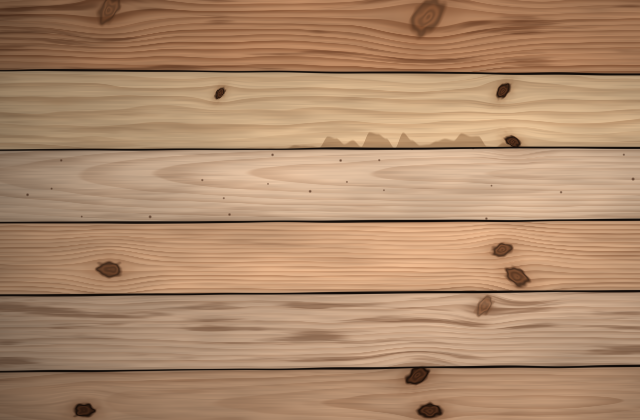
Write a WebGL 2 fragment shader that draws this texture.

```glsl
#version 300 es
precision highp float;
// Six weathered pine planks lying across the canvas, split by thin dark seams.
// Grain is a warped ring field bent around knots; noise adds fibres, stains
// and specks, and a broad soft light falls off towards the left.

uniform vec2 u_resolution;
out vec4 fragColor;

// Seam heights at the left and right ends, from the top down.
const vec2 SEAMS[5] = vec2[5](vec2(.833, .823), vec2(.643, .649),
    vec2(.470, .476), vec2(.296, .3075), vec2(.115, .129));

const vec3 WOOD[6] = vec3[6](vec3(.70, .51, .37), vec3(.81, .68, .53),
    vec3(.80, .68, .57), vec3(.80, .63, .49), vec3(.77, .64, .53), vec3(.71, .56, .44));

// Per plank: rings per unit, waviness, grain strength, knot darkness.
const vec4 GRAIN[6] = vec4[6](vec4(62, 3, .24, .45), vec4(42, 4, .13, .9),
    vec4(75, 2, .10, 0), vec4(95, 2.5, .17, .65), vec4(65, 3, .12, .4), vec4(60, 3, .12, .95));

// Knots: centre, long radius, tilt.
const vec4 KNOTS[12] = vec4[12](
    vec4(.258, .976, .044, 1.1), vec4(1.02, .96, .058, .9), vec4(.524, .778, .017, 1),
    vec4(1.198, .784, .023, .9), vec4(1.22, .663, .022, -.6), vec4(.26, .359, .034, 0),
    vec4(1.196, .405, .028, .2), vec4(1.232, .341, .036, -.6), vec4(1.153, .27, .03, 1),
    vec4(.994, .107, .034, .6), vec4(1.024, .022, .032, 0), vec4(.2, .022, .03, 0));

float hash(vec2 p) {
    vec3 q = fract(p.xyx * .1031);
    q += dot(q, q.yzx + 33.33);
    return fract((q.x + q.y) * q.z);
}

float noise(vec2 p) {
    vec2 i = floor(p), f = fract(p);
    f = f * f * (3. - 2. * f);
    return mix(mix(hash(i), hash(i + vec2(1, 0)), f.x),
               mix(hash(i + vec2(0, 1)), hash(i + 1.), f.x), f.y);
}

float fbm(vec2 p) {
    float sum = 0., gain = .5;
    for (int i = 0; i < 4; i++, gain *= .5, p = p * 2.03 + 7.1) sum += gain * noise(p);
    return sum;
}

void main() {
    vec2 p = gl_FragCoord.xy / u_resolution.y;
    float px = 1. / u_resolution.y;
    float across = gl_FragCoord.x / u_resolution.x;

    // Find the plank and the distance to its seams.
    int plank = 0;
    float seamGap = 1., floorGap = 1.;
    for (int i = 0; i < 5; i++) {
        float gap = p.y - mix(SEAMS[i].x, SEAMS[i].y, across)
                  - .002 * (noise(vec2(p.x * 9., i * 13)) - .5);
        if (gap < 0.) plank = i + 1;
        else floorGap = min(floorGap, gap);
        seamGap = min(seamGap, abs(gap));
    }
    vec4 grain = GRAIN[plank];
    vec2 seed = vec2(plank * 17, plank * 31);

    // Knots: solid core, dark rim, soft halo, and grain pushed aside.
    vec2 g = p;
    float core = 0., rim = 0., halo = 0., knotRings = 0.;
    for (int i = 0; i < 12; i++) {
        vec4 k = KNOTS[i];
        vec2 d = p - k.xy;
        g.y -= .8 * d.y * exp(-dot(d * vec2(.6, 1), d * vec2(.6, 1)) / (k.z * k.z * 2.5));
        float c = cos(k.w), s = sin(k.w);
        d = vec2(c * d.x + s * d.y, c * d.y - s * d.x) * vec2(1, 1.65) / k.z;
        float e = length(d) + .35 * (noise(d * 2.5 + float(i) * 9.) - .5);
        float soft = .12 + px / k.z;
        float inside = 1. - smoothstep(.9 - soft, .9 + soft, e);
        core = max(core, inside);
        rim = max(rim, inside * smoothstep(.45, .85, e));
        halo = max(halo, exp(-e * e * .55));
        knotRings += inside * sin(e * 16.);
    }

    // Growth rings, arched on two of the planks.
    float field = g.y;
    if (plank == 2) field = length(vec2((g.x - 1.5) * .05, g.y - .585));
    if (plank == 5) field = length(vec2((g.x - 1.3) * .06, g.y - .045));
    float wave = fbm(vec2(g.x * 1.6, g.y * 6.) + seed);
    float ring = field * grain.x + wave * grain.y;
    float f = fract(ring);
    float late = smoothstep(.25, .9, f) * (1. - smoothstep(.9, 1., f));
    late *= .25 + 1.1 * noise(vec2(g.x * 2., floor(ring) * 3.7) + seed);
    float fibre = noise(vec2(p.x * 14., g.y * 330.) + seed) - .5;
    float cloud = fbm(vec2(p.x * 3., g.y * 14.) + seed + 50.) - .47;

    vec3 color = WOOD[plank] * (1. + .08 * fibre + .26 * cloud);
    color *= 1. - grain.z * late * vec3(.8, 1.1, 1.35);

    // Long dark streaks, strongest on the rough top and fifth planks.
    float rough = plank == 0 || plank == 4 ? .3 : .09;
    float streak = smoothstep(.54, .74, fbm(vec2(p.x * 4., g.y * 55.) + seed + 90.));
    color *= 1. - rough * streak * vec3(.8, 1, 1.15);

    // Damp stains creeping up from the lower edge of the second plank.
    float rise = .04 * noise(vec2(p.x * 50., 3)) * smoothstep(.35, .1, abs(p.x - .95));
    float stain = plank == 1 ? 1. - smoothstep(rise - .004, rise + .003, floorGap) : 0.;
    color *= 1. - .24 * stain * vec3(.8, 1, 1.2);

    // Pin specks on the third plank.
    vec2 cell = floor(p / .085);
    vec2 spot = (cell + .2 + .6 * vec2(hash(cell), hash(cell + 41.))) * .085;
    float radius = .0015 + .0016 * hash(cell + 7.);
    float speck = 1. - smoothstep(radius - px, radius + px, length(p - spot));
    if (plank == 2 && hash(cell + 19.) < .65) color = mix(color, vec3(.32, .2, .13), .8 * speck);

    // Paint the knots over the grain.
    vec3 knotColor = mix(vec3(.56, .35, .21), vec3(.25, .14, .08), grain.w);
    knotColor *= 1. + .14 * knotRings - .55 * rim * grain.w;
    color *= 1. - .3 * halo * grain.w * vec3(.7, 1, 1.25);
    color = mix(color, knotColor, core * min(1., grain.w + .2));

    // Soft light, shaded plank edges and dark seams.
    vec2 away = (p - vec2(.95, .52)) * vec2(.8, .75);
    color *= (1.09 - .62 * dot(away, away)) * (1. - .2 * exp(-seamGap * 160.));
    float width = .0013 + .0018 * noise(vec2(p.x * 6., plank * 5));
    float seam = 1. - smoothstep(width - px * .7, width + px * .7, seamGap);
    fragColor = vec4(mix(color, vec3(.07, .045, .03), seam), 1);
}
```
